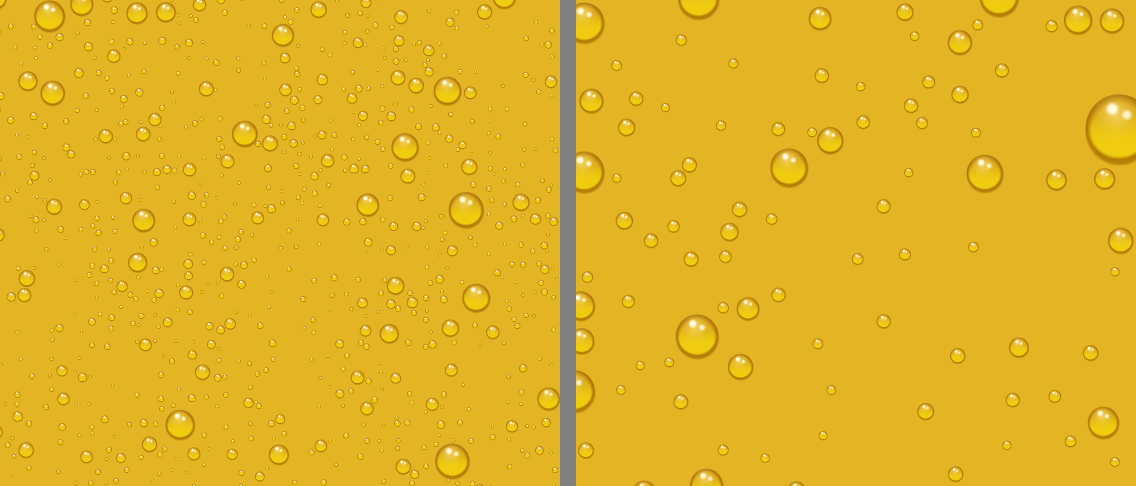
Left, the full canvas; right, a detail of the centre.
Give the GLSL for this texture, as a Shadertoy shader.

```glsl
float hash(vec2 p) {
    return fract(sin(dot(p, vec2(127.1, 311.7))) * 43758.5453);
}

float noise(vec2 p) {
    vec2 i = floor(p), f = fract(p);
    f = f * f * (3.0 - 2.0 * f);
    return mix(mix(hash(i), hash(i + vec2(1, 0)), f.x),
               mix(hash(i + vec2(0, 1)), hash(i + vec2(1, 1)), f.x), f.y);
}

// Bubble of the cell around p as (centre, radius); radius 0 means empty.
// Each layer is finer than the one before it.
vec3 bubbleAt(vec2 p, int layer) {
    float size = 0.22 * pow(0.62, float(layer));
    vec2 cell = floor(p / size + 0.37 * float(layer));
    vec2 seed = cell + 19.7 * float(layer) + 3.1;
    float h = hash(seed + 5.3);
    float ratio = mix(0.09, 0.185, h * h);
    vec2 jitter = vec2(hash(seed + 41.7), hash(seed + 73.9));
    vec2 centre = (cell + mix(vec2(1.3 * ratio), vec2(1.0 - 1.3 * ratio), jitter)
                   - 0.37 * float(layer)) * size;
    // Small bubbles gather in clumps
    float chance = layer == 0 ? 0.8 : 0.15 + 0.75 * noise(centre * 8.0 + 30.0);
    return vec3(centre, hash(seed + 97.3) < chance ? ratio * size : 0.0);
}

// Paints one bubble; q is the position in bubble radii, aa the edge width
vec3 paintBubble(vec3 col, vec2 q, float aa) {
    float d = length(q);
    float top = smoothstep(-0.5, 0.7, q.y);

    // Shadow crescent below
    float shadow = 1.0 - smoothstep(0.98 - aa, 1.06 + aa, length(q + vec2(-0.02, 0.11)));
    col = mix(col, vec3(0.70, 0.48, 0.02), 0.9 * shadow);

    // Body, bright at the bottom, with a dark rim
    vec3 body = mix(vec3(0.94, 0.80, 0.06), vec3(0.85, 0.65, 0.09), top);
    float rim = smoothstep(mix(0.84, 0.68, top), 1.0, d);
    body = mix(body, vec3(0.66, 0.43, 0.01), 0.9 * rim);

    // Soft glow and two glints
    vec2 g = q - vec2(-0.1, 0.42);
    body = mix(body, vec3(0.97, 0.85, 0.42), 0.7 * exp(-5.0 * dot(g, g)));
    float glint = 1.0 - smoothstep(0.07, 0.25 + 0.3 * aa, length(q - vec2(-0.2, 0.56)));
    glint = max(glint, 0.85 - 0.85 * smoothstep(0.05, 0.2 + 0.3 * aa, length(q - vec2(0.24, 0.38))));
    body = mix(body, vec3(1.0, 0.98, 0.88), glint);

    return mix(col, body, 1.0 - smoothstep(1.0 - aa, 1.0 + aa, d));
}

void mainImage(out vec4 fragColor, in vec2 fragCoord) {
    vec2 p = fragCoord / iResolution.y;
    vec3 col = vec3(0.89, 0.71, 0.14);

    // Finest layer first, so large bubbles lie on top
    for (int layer = 4; layer >= 0; layer--) {
        vec3 b = bubbleAt(p, layer);
        // Leave out bubbles that touch a larger one
        for (int k = 0; k < layer; k++) {
            vec3 big = bubbleAt(b.xy, k);
            if (distance(b.xy, big.xy) < 1.1 * big.z + b.z) b.z = 0.0;
        }
        if (b.z > 0.0) {
            col = paintBubble(col, (p - b.xy) / b.z, 0.7 / (iResolution.y * b.z));
        }
    }
    fragColor = vec4(col, 1.0);
}
```
